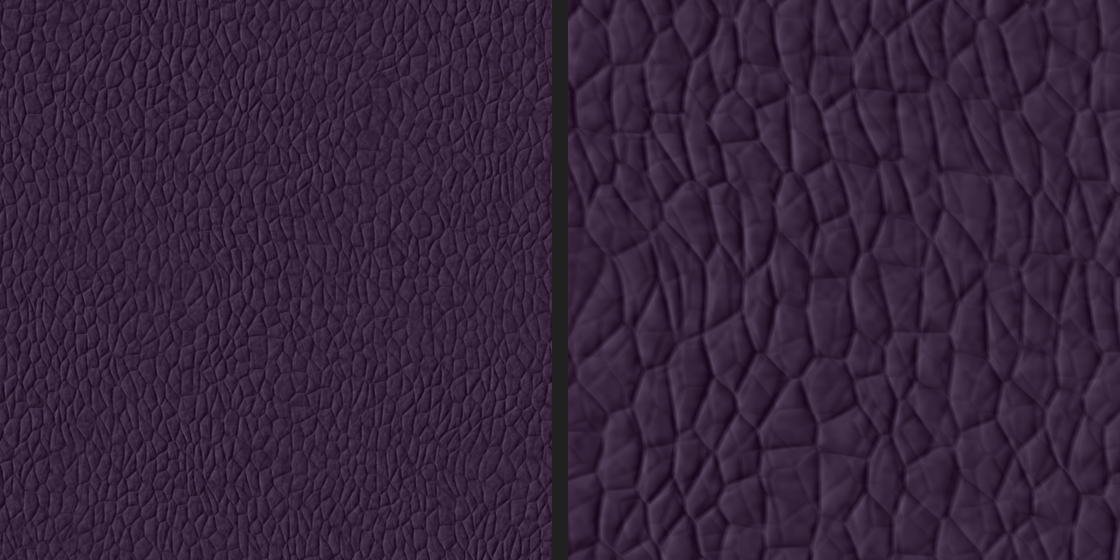
Left: the whole. Right: its middle third, enlarged.
Write a Shadertoy shader that draws this texture.

```glsl
// Dark plum leather: tall, narrow, staggered cells parted by fine creases.
// A warped cellular height field is lit from the upper left by comparing
// heights on both sides of each point; soft noise adds the pore grain.

const vec3 PLUM = vec3(0.213, 0.141, 0.235);
const vec3 SHEEN = vec3(1.0, 0.98, 1.06);
const vec2 CELL_COUNT = vec2(49.0, 27.0);
const vec2 LIGHT_STEP = vec2(0.00155, -0.0007);

vec2 hash2(vec2 p) {
    vec3 q = fract(p.xyx * vec3(0.1031, 0.1030, 0.0973));
    q += dot(q, q.yzx + 33.33);
    return fract((q.xx + q.yz) * q.zy);
}

float valueNoise(vec2 p) {
    vec2 cell = floor(p);
    vec2 t = fract(p);
    t = t * t * (3.0 - 2.0 * t);
    float low = mix(hash2(cell).x, hash2(cell + vec2(1, 0)).x, t.x);
    float high = mix(hash2(cell + vec2(0, 1)).x, hash2(cell + vec2(1, 1)).x, t.x);
    return mix(low, high, t.y);
}

// Gap between the nearest and second nearest cell centres: zero on a crease
float creaseGap(vec2 p, float jitter) {
    float column = floor(p.x);
    float nearest = 9.0;
    float second = 9.0;
    for (int x = -1; x <= 1; x++) {
        float c = column + float(x);
        float stagger = 0.5 * mod(c, 2.0);
        float row = floor(p.y - stagger);
        for (int y = -1; y <= 1; y++) {
            vec2 id = vec2(c, row + float(y));
            vec2 centre = id + 0.5 + jitter * (hash2(id + 57.0) - 0.5);
            float d = distance(p, centre + vec2(0.0, stagger));
            second = min(second, max(nearest, d));
            nearest = min(nearest, d);
        }
    }
    return second - nearest;
}

// Bends the rows of cells so that creases sway and lean
vec2 warp(vec2 p) {
    float sway = valueNoise(p * vec2(5.0, 6.0) + 3.0) - 0.5;
    float wobble = valueNoise(p * vec2(22.0, 20.0) + 41.0) - 0.5;
    float lift = valueNoise(p * 13.0 + 87.0) - 0.5;
    return p + vec2(0.04 * sway + 0.013 * wobble, 0.02 * lift);
}

// Rounded cells plus a weaker net of small wrinkles
float leatherHeight(vec2 p) {
    vec2 q = warp(p) * CELL_COUNT;
    float cells = 1.0 - exp(-4.2 * creaseGap(q, 0.85));
    float wrinkles = 1.0 - exp(-5.0 * creaseGap(q * vec2(1.35, 1.6) + 19.0, 0.95));
    return cells + 0.28 * wrinkles;
}

vec3 leatherColor(vec2 p) {
    float slope = leatherHeight(p + LIGHT_STEP) - leatherHeight(p - LIGHT_STEP);
    float shade = 1.28 - leatherHeight(p);
    float depth = mix(0.11, 0.18, valueNoise(p * 7.0 + 11.0));
    float grain = valueNoise(p * 230.0) + valueNoise(p * 120.0 + 31.0) - 1.0;
    float tone = depth * slope - 0.025 * (shade - 0.42) + 0.038 * grain;
    return PLUM + SHEEN * clamp(tone, -0.11, 0.13);
}

void mainImage(out vec4 fragColor, in vec2 fragCoord) {
    // Four samples per pixel smooth the creases
    vec3 total = vec3(0.0);
    for (int i = 0; i < 4; i++) {
        vec2 offset = 0.5 * vec2(i % 2, i / 2) - 0.25;
        total += leatherColor((fragCoord + offset) / iResolution.y);
    }
    fragColor = vec4(total / 4.0, 1.0);
}
```
